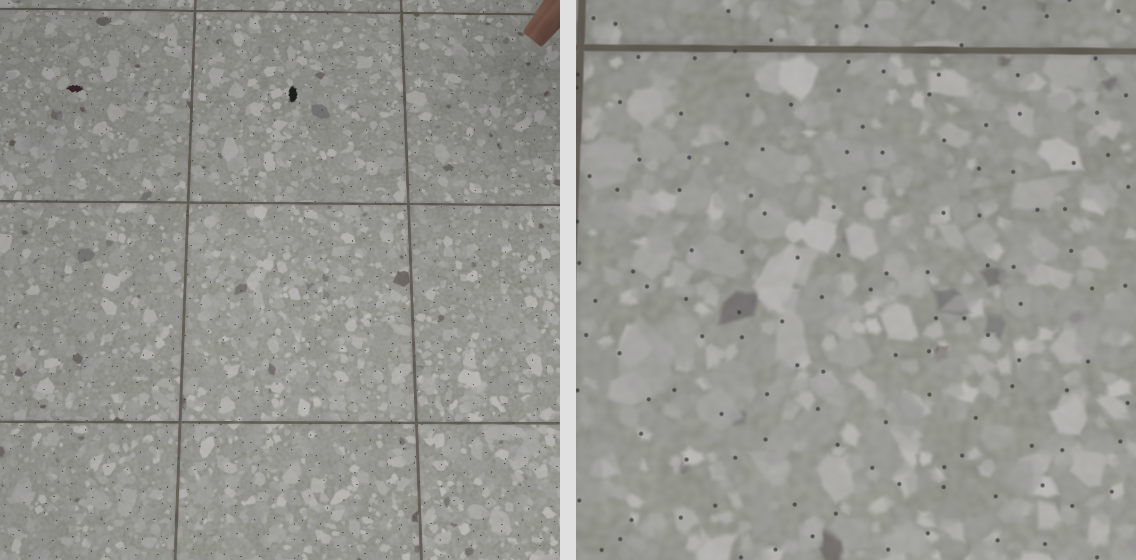
Left, the full canvas; right, a detail of the centre.
A three.js fragment shader for this texture:

```glsl
varying vec2 vUv;

vec2 hash2(vec2 p) {
  vec3 q = fract(vec3(p.xyx) * vec3(0.1031, 0.1030, 0.0973));
  q += dot(q, q.yzx + 33.33);
  return fract((q.xx + q.yz) * q.zy);
}

float gradientNoise(vec2 p) {
  vec2 cell = floor(p), f = fract(p);
  vec2 u = f * f * f * (f * (f * 6.0 - 15.0) + 10.0);
  vec4 corner;
  for (int i = 0; i < 4; i++) {
    vec2 o = vec2(mod(float(i), 2.0), floor(float(i) / 2.0));
    float angle = 6.2832 * hash2(cell + o + 200.0).x;
    float value = dot(vec2(cos(angle), sin(angle)), f - o);
    if (i == 0) corner.x = value;
    else if (i == 1) corner.y = value;
    else if (i == 2) corner.z = value;
    else corner.w = value;
  }
  return mix(mix(corner.x, corner.y, u.x), mix(corner.z, corner.w, u.x), u.y);
}

// Irregular convex stone, cut by six jittered edges
float stoneDistance(vec2 p, float radius, vec2 id) {
  float d = -1.0;
  for (int k = 0; k < 6; k++) {
    vec2 jitter = hash2(id + float(k) * 17.3);
    float angle = (float(k) + 0.7 * jitter.x) * 1.0472;
    d = max(d, dot(p, vec2(cos(angle), sin(angle))) - radius * (0.7 + 0.4 * jitter.y));
  }
  return d;
}

// One size of stone chips, scattered on a jittered grid
vec3 addChips(vec3 color, vec2 p, float cells, float fill, float darkShare) {
  p *= cells;
  vec2 cell = floor(p);
  for (int j = -1; j <= 1; j++) {
    for (int i = -1; i <= 1; i++) {
      vec2 id = cell + vec2(float(i), float(j));
      vec2 place = hash2(id + cells * 3.1 + 90.0);
      vec2 shape = hash2(id + cells * 5.7 + 310.0);
      vec2 look = hash2(id + cells * 7.9 + 530.0);
      if (hash2(id + cells + 750.0).x > fill) continue;
      vec2 q = p - id - 0.15 - 0.7 * place;
      float c = cos(6.2832 * shape.x), s = sin(6.2832 * shape.x);
      q = mat2(c, s, -s, c) * q;
      q.x *= mix(0.6, 1.0, look.y);
      float d = stoneDistance(q, mix(0.2, 0.46, shape.y), id + cells);
      float soft = 0.0045 * cells;
      float cover = smoothstep(soft, -soft, d);
      vec3 stone = mix(vec3(0.57, 0.57, 0.56), vec3(0.72, 0.715, 0.705), look.x * look.x);
      float opacity = mix(0.45, 0.92, look.x);
      if (place.x + place.y * 0.001 > 1.0 - darkShare) {
        stone = mix(vec3(0.36, 0.33, 0.31), vec3(0.47, 0.47, 0.48), look.x);
        opacity = 0.85;
      }
      color = mix(color, stone, cover * opacity);
    }
  }
  return color;
}

float ellipse(vec2 p, vec2 center, vec2 radii) {
  float d = (length((p - center) / radii) - 1.0) * min(radii.x, radii.y);
  return smoothstep(0.0015, -0.0015, d);
}

void main() {
  // Floor plane in perspective, one unit per tile
  float y = vUv.y + (vUv.x - 0.5) * 0.011 * vUv.y;
  float depth = 1.0 - 0.166 * y;
  vec2 floorPos = vec2((vUv.x - 0.5326) / (0.44 * depth) + 0.5, (y / depth - 0.2559) * 2.19);
  vec2 tile = floor(floorPos);
  vec2 p = fract(floorPos) + (tile + 3.0) * vec2(7.31, 9.17);

  // Cement matrix
  float grain = gradientNoise(p * 60.0);
  vec3 color = vec3(0.56, 0.565, 0.535) + 0.035 * gradientNoise(p * 9.0) + 0.035 * grain;

  // Chips from fine to coarse
  vec2 warped = p + 0.003 * vec2(gradientNoise(p * 45.0), gradientNoise(p * 45.0 + 80.0));
  color = addChips(color, warped, 38.0, 0.5, 0.012);
  color = addChips(color, warped, 25.0, 0.6, 0.012);
  color = addChips(color, warped, 16.0, 0.6, 0.012);
  color = addChips(color, warped, 11.0, 0.4, 0.02);
  color += 0.015 * grain + 0.012 * (hash2(tile + 40.0).x - 0.5);

  // Worn joints
  vec2 toJoint = abs(fract(floorPos + 0.5) - 0.5);
  float wear = gradientNoise(floorPos * 14.0);
  float joint = min(toJoint.x, toJoint.y * 1.1);
  color *= 1.0 - 0.06 * smoothstep(0.022, 0.005, joint);
  vec3 jointColor = vec3(0.37, 0.355, 0.32) + 0.06 * wear;
  color = mix(color, jointColor, 0.95 * smoothstep(0.0085, 0.0035, joint + 0.0015 * wear));

  // Uneven room light
  color *= mix(1.03, 0.93, smoothstep(0.35, 1.0, vUv.y));
  color *= 1.0 - 0.06 * smoothstep(0.45, 0.0, vUv.x);
  color *= 1.0 - 0.14 * smoothstep(0.28, 0.0, length(vUv - vec2(1.0, 0.87)));

  // Fine dark specks
  vec2 speckCell = floor(vUv * 34.0);
  vec2 speck = (speckCell + 0.1 + 0.8 * hash2(speckCell + 15.0)) / 34.0;
  color = mix(color, vec3(0.2), 0.7 * smoothstep(0.0018, 0.0006, length(vUv - speck)));

  // Fallen leaf scraps
  float ragged = 0.003 * gradientNoise(vUv * 220.0);
  color = mix(color, vec3(0.11, 0.12, 0.10), ellipse(vUv + ragged, vec2(0.523, 0.832), vec2(0.0075, 0.014)));
  color = mix(color, vec3(0.20, 0.13, 0.16), ellipse(vUv + 2.0 * ragged, vec2(0.134, 0.842), vec2(0.014, 0.006)));

  // Wooden furniture foot in the corner
  vec2 q = vUv - vec2(0.947, 0.938);
  vec2 along = normalize(vec2(0.62, 0.78));
  vec2 leg = vec2(dot(q, vec2(along.y, -along.x)), dot(q, along));
  vec2 box = abs(leg - vec2(0.008, 0.11)) - vec2(0.017 + 0.09 * max(leg.y, 0.0), 0.11);
  float legDistance = length(max(box, 0.0)) + min(max(box.x, box.y), 0.0) - 0.005;
  vec3 wood = vec3(0.43, 0.32, 0.275) + 0.05 * gradientNoise(leg * vec2(120.0, 18.0));
  wood *= 1.0 - 0.2 * smoothstep(0.0, 0.03, leg.x);
  color = mix(color, wood, smoothstep(0.002, -0.002, legDistance));

  gl_FragColor = vec4(color, 1.0);
}
```
